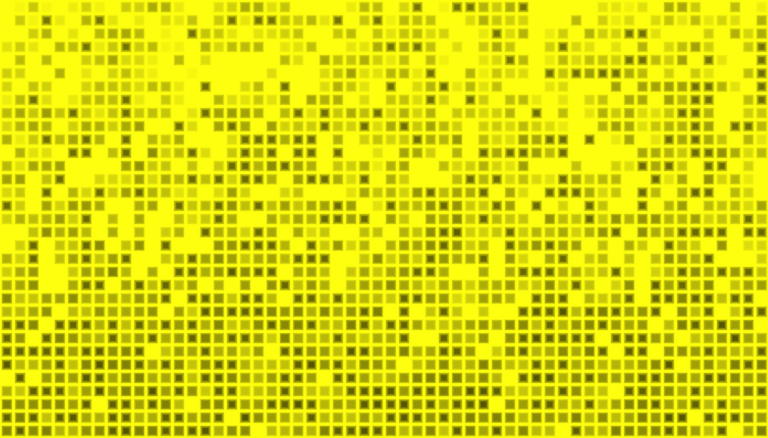
A Shadertoy shader for this background:

```glsl
// Yellow mosaic of small bevelled squares, sparse at the top and dense olive at the bottom.

float hash(vec2 p) {
    vec3 q = fract(vec3(p.xyx) * 0.1031);
    q += dot(q, q.yzx + 33.33);
    return fract((q.x + q.y) * q.z);
}

vec2 gradient(vec2 p) {
    float angle = 6.2832 * hash(p + 71.0);
    return vec2(cos(angle), sin(angle));
}

float gradientNoise(vec2 p) {
    vec2 i = floor(p), f = fract(p);
    vec2 u = f * f * f * (f * (f * 6.0 - 15.0) + 10.0);
    vec2 e = vec2(1.0, 0.0);
    float low = mix(dot(gradient(i), f), dot(gradient(i + e), f - e), u.x);
    float high = mix(dot(gradient(i + e.yx), f - e.yx), dot(gradient(i + 1.0), f - 1.0), u.x);
    return mix(low, high, u.y);
}

// Rounded square: negative inside
float squareDistance(vec2 p, float halfSize) {
    vec2 d = abs(p) - halfSize + 0.03;
    return length(max(d, 0.0)) + min(max(d.x, d.y), 0.0) - 0.03;
}

void mainImage(out vec4 fragColor, in vec2 fragCoord) {
    // 58 columns, with rows counted down from the top edge
    float pixel = 58.0 / iResolution.x;
    vec2 grid = vec2(fragCoord.x, iResolution.y - fragCoord.y) * pixel - vec2(0.02, 0.04);
    vec2 cell = floor(grid);
    vec2 local = fract(grid) - 0.5;
    float depth = clamp((cell.y + 0.5) / (iResolution.y * pixel), 0.0, 1.0);

    // Each tile gets its own tone; broad noise opens bright patches
    float patches = gradientNoise(cell * vec2(0.21, 0.16) + 4.7);
    float tone = mix(0.03, 0.27, depth) + 0.28 * hash(cell + 13.0) + 0.12 * patches;
    float empty = mix(0.33, 0.05, depth) - 0.25 * patches * (1.0 - depth);
    float present = step(empty, hash(cell + 151.0));
    float accent = step(hash(cell + 307.0), mix(0.10, 0.42, depth));
    tone = clamp(max(tone, accent * mix(0.37, 0.46, depth)), 0.03, 0.50) * present;

    // Soft halo, flat face, then a darker core on the accented tiles
    float edge = squareDistance(local, 0.37);
    float face = 1.0 - smoothstep(-0.05 - 0.5 * pixel, 0.02 + 0.5 * pixel, edge);
    float halo = 1.0 - smoothstep(0.0, 0.12, edge);
    float core = 1.0 - smoothstep(-0.08, 0.08, squareDistance(local, 0.22));
    float shade = tone * (0.82 * face + 0.14 * halo);
    shade += present * core * (0.03 * tone + 0.17 * accent);

    // Faint light line between the face and its rim
    shade -= 0.12 * tone * (1.0 - smoothstep(0.0, 0.04 + 0.5 * pixel, abs(edge + 0.07)));

    vec3 yellow = vec3(0.995, 0.995, 0.06);
    vec3 color = yellow * (1.0 - shade);
    color.b *= 1.0 - shade;
    fragColor = vec4(color, 1.0);
}
```
